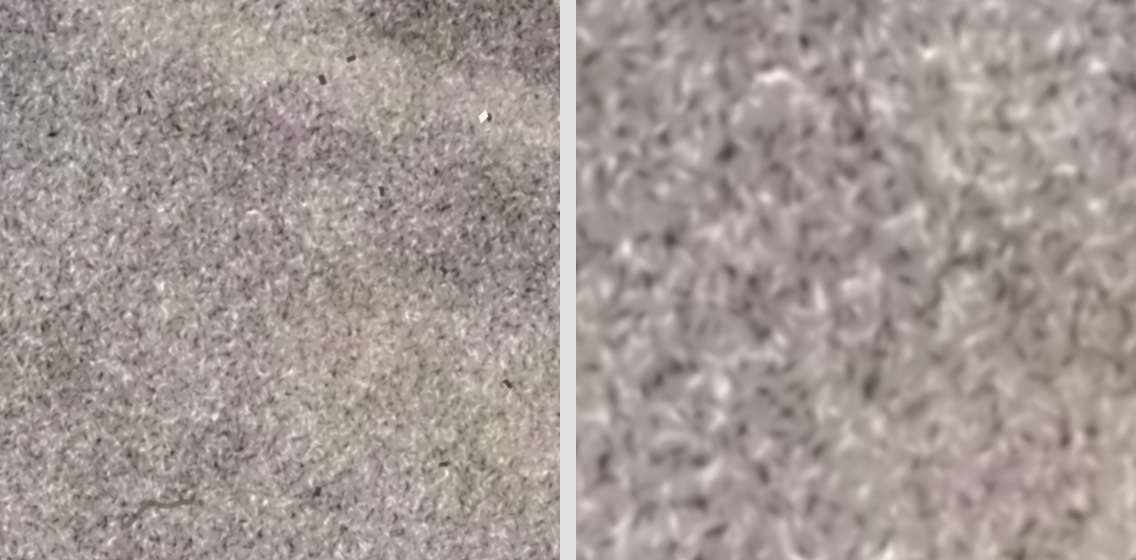
Left: the whole. Right: its middle third, enlarged.
Write a three.js fragment shader that draws this texture.

```glsl
varying vec2 vUv;

vec4 hash4(vec2 p) {
  vec4 q = vec4(dot(p, vec2(127.1, 311.7)), dot(p, vec2(269.5, 183.3)),
                dot(p, vec2(419.2, 371.9)), dot(p, vec2(97.3, 157.1)));
  return fract(sin(q) * 43758.547);
}

// Cellular noise: each cell drops one soft streak, light or dark, near upright
float streaks(vec2 p, float halfLength, float halfWidth, float seed) {
  vec2 cell = floor(p);
  float sum = 0.0;
  for (int y = -1; y <= 1; y++) {
    for (int x = -1; x <= 1; x++) {
      vec2 id = cell + vec2(float(x), float(y));
      vec4 h = hash4(id + seed);
      float lean = 0.3 + (h.w - 0.5) * 2.5;
      vec2 axis = vec2(sin(lean), cos(lean));
      vec2 d = p - id - h.xy;
      vec2 q = vec2(dot(d, axis) / halfLength, dot(d, vec2(axis.y, -axis.x)) / halfWidth);
      sum += (h.z * 2.0 - 1.0) * exp(-0.5 * dot(q, q));
    }
  }
  return sum;
}

float glow(vec2 p, vec2 center, vec2 size) {
  vec2 q = (p - center) / size;
  return exp(-dot(q, q));
}

float segment(vec2 p, vec2 a, vec2 b) {
  vec2 ab = b - a;
  return length(p - a - ab * clamp(dot(p - a, ab) / dot(ab, ab), 0.0, 1.0));
}

void main() {
  vec2 uv = vUv;
  vec2 wobbly = uv + 0.012 * sin(uv.yx * vec2(23.0, 19.0) + 3.0 * sin(uv * 11.0));

  // Broad stains: a pale diagonal band between darker zones
  float across = wobbly.y - 1.02 + 0.24 * wobbly.x;
  float band = exp(-pow(across / 0.06, 2.0)) * smoothstep(0.1, 0.3, uv.x);
  float corner = smoothstep(0.03, 0.09, across) * smoothstep(0.5, 0.7, uv.x);
  float under = exp(-pow((across + 0.16) / 0.07, 2.0)) * smoothstep(0.25, 0.5, uv.x);
  float warm = glow(wobbly, vec2(0.65, 0.38), vec2(0.15, 0.16))
             + glow(wobbly, vec2(0.92, 0.22), vec2(0.13, 0.15));
  float cool = glow(wobbly, vec2(0.02, 0.82), vec2(0.2, 0.2));
  float shade = glow(wobbly, vec2(0.4, 0.21), vec2(0.1, 0.1))
              + 0.8 * glow(wobbly, vec2(0.87, 0.5), vec2(0.14, 0.1))
              + 0.5 * glow(wobbly, vec2(0.08, 0.37), vec2(0.14, 0.1));
  float tone = 0.07 * band - 0.11 * corner - 0.06 * under
             + 0.035 * warm - 0.035 * cool - 0.07 * shade;
  tone += 0.04 * streaks(wobbly * 8.0, 0.4, 0.35, 3.0)
        + 0.045 * streaks(wobbly * 21.0, 0.4, 0.3, 17.0);

  // Fine grain, calmer on the pale areas
  float grain = streaks(uv * 62.0, 0.36, 0.17, 31.0)
              + streaks(mat2(0.96, 0.28, -0.28, 0.96) * uv * 74.0, 0.36, 0.18, 53.0)
              + streaks(mat2(0.96, -0.28, 0.28, 0.96) * uv * 96.0, 0.36, 0.2, 71.0);
  tone += grain * (0.165 - 0.055 * band - 0.04 * warm);

  // Colour: mauve grey, tinted ochre and blue in patches
  vec3 color = vec3(0.642, 0.6, 0.587) + tone;
  color += (warm + 0.5 * band) * vec3(0.012, 0.008, -0.025);
  color += cool * vec3(-0.035, -0.01, 0.01);
  color += streaks(wobbly * 13.0, 0.4, 0.4, 89.0) * vec3(0.008, -0.008, 0.014);

  // Scattered dark crumbs
  for (int i = 0; i < 10; i++) {
    vec4 h = hash4(vec2(float(i) + 2.0, 7.0));
    float turn = h.z * 6.283;
    vec2 d = uv - 0.06 - 0.88 * h.xy;
    d = mat2(cos(turn), sin(turn), -sin(turn), cos(turn)) * d;
    d.y += 0.002 * sin(d.x * 300.0);
    float radius = length(d * vec2(0.75, 1.0 + 0.6 * h.w));
    float crumb = 1.0 - smoothstep(0.004, 0.011, radius + 0.003 * h.z);
    color = mix(color, vec3(0.27, 0.23, 0.21), 0.85 * crumb);
  }

  // Faint crooked crack
  vec2 bent = uv + vec2(0.0, 0.004 * sin(uv.x * 90.0));
  float crack = min(segment(bent, vec2(0.22, 0.06), vec2(0.27, 0.1)),
                    segment(bent, vec2(0.27, 0.1), vec2(0.34, 0.1)));
  color = mix(color, vec3(0.38, 0.33, 0.3), 0.6 * (1.0 - smoothstep(0.002, 0.008, crack)));

  // One bright chip with its shadow
  vec2 chip = uv - vec2(0.863, 0.792);
  float shadow = length((chip - vec2(0.011, -0.002)) * vec2(1.3, 0.8));
  color = mix(color, vec3(0.25, 0.21, 0.19), 0.8 * (1.0 - smoothstep(0.003, 0.009, shadow)));
  float facet = abs(chip.x - 0.3 * chip.y) + 0.7 * abs(chip.y);
  color = mix(color, vec3(0.97, 0.95, 0.93), 1.0 - smoothstep(0.007, 0.011, facet));

  gl_FragColor = vec4(clamp(color, 0.0, 1.0), 1.0);
}
```
